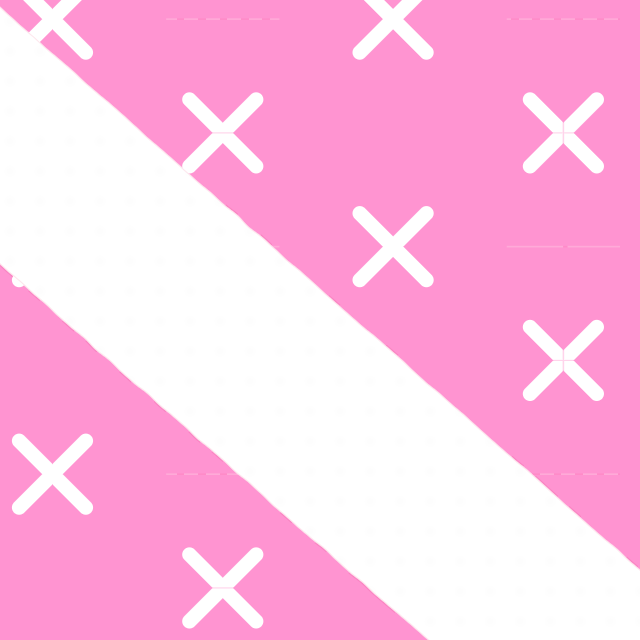
This pattern is drawn by a Shadertoy shader. Its source:

```glsl
// White rounded crosses in staggered columns on pink, under one wide white diagonal band.
// Crosses and band are distance functions; faint tile seams sit in the odd columns,
// and a sine hash roughens the band's edges. Lengths are fractions of the canvas.

float hash(float n) { return fract(sin(n * 127.1) * 43758.5453); }

float noise(float x) {
    float i = floor(x);
    return mix(hash(i), hash(i + 1.0), smoothstep(0.0, 1.0, x - i));
}

// Coverage of a shape with signed distance d, smoothed over one pixel
float fill(float d) { return clamp(0.5 - d * iResolution.y, 0.0, 1.0); }

// Two diagonal strokes with round caps
float crossDist(vec2 q) {
    q = abs(q);
    return length(q - min(0.5 * (q.x + q.y), 0.0521)) - 0.0113;
}

void mainImage(out vec4 fragColor, in vec2 fragCoord) {
    vec2 p = fragCoord / iResolution.y;
    p.y = 1.0 - p.y; // measure downwards from the top

    vec3 pink = vec3(1.0, 0.58, 0.82);
    vec3 color = pink;

    // Staggered lattice: odd columns drop by half a row
    vec2 pitch = vec2(0.2661, 0.3555);
    vec2 g = (p - vec2(0.0820, 0.0299)) / pitch;
    float column = floor(g.x + 0.5);
    float odd = mod(column, 2.0);
    float seamRow = floor(g.y + 0.5);
    float seamY = (g.y - seamRow) * pitch.y;
    vec2 q = vec2(g.x - column, fract(g.y - 0.5 * odd + 0.5) - 0.5) * pitch;

    // Pale seams midway between crosses: dashed and solid rows alternate
    float seam = odd * fill(abs(seamY) - 0.0013) * fill(abs(q.x) - 0.0885);
    float dash = step(0.36, fract(q.x / 0.0335 + 0.15 * column));
    float unbroken = 1.0 - fill(abs(q.x - 0.003) - 0.0035);
    float pale = mix(dash, unbroken, mod(seamRow, 2.0));
    color = mix(color, mix(vec3(1.0, 0.54, 0.78), vec3(1.0, 0.68, 0.85), pale), seam * 0.85);

    // Crosses, with hairlines where tiles meet
    float shape = fill(crossDist(q));
    float hairline = odd * fill(abs(q.y) - 0.0009);
    hairline = max(hairline, step(2.5, column) * odd * fill(abs(q.x) - 0.0012));
    float nearCenter = fill(max(abs(q.x), abs(q.y)) - 0.024);
    vec3 ink = mix(vec3(1.0), vec3(1.0, 0.83, 0.92), hairline * nearCenter);
    color = mix(color, ink, shape);

    // Diagonal band with slightly uneven edges
    float across = (p.y - 0.2129 - 0.878 * p.x) * 0.7514;
    float along = dot(p, vec2(0.7514, 0.6598));
    float side = across < 0.0 ? 0.0 : 57.0;
    float wobble = (noise(along * 38.0 + side) - 0.5) * 0.0022;
    float band = abs(across) - 0.1514 + wobble;

    // Sparse darker flecks outside the edge, a cream rim inside it
    float fleck = step(0.72, hash(floor(along * 42.0) + side));
    color = mix(color, vec3(0.98, 0.52, 0.76), fleck * fill(abs(band - 0.001) - 0.001) * (1.0 - shape));
    vec2 dots = (fract((p - vec2(0.0156, 0.0329)) / 0.0469 + 0.5) - 0.5) * 0.0469;
    vec3 paper = vec3(1.0 - 0.006 * smoothstep(0.012, 0.004, length(dots)));
    vec3 rim = vec3(0.99, 0.88, 0.91);
    paper = mix(paper, rim, 0.75 * fill(abs(band + 0.0008) - 0.0011));
    color = mix(color, paper, fill(band));

    fragColor = vec4(color, 1.0);
}
```
